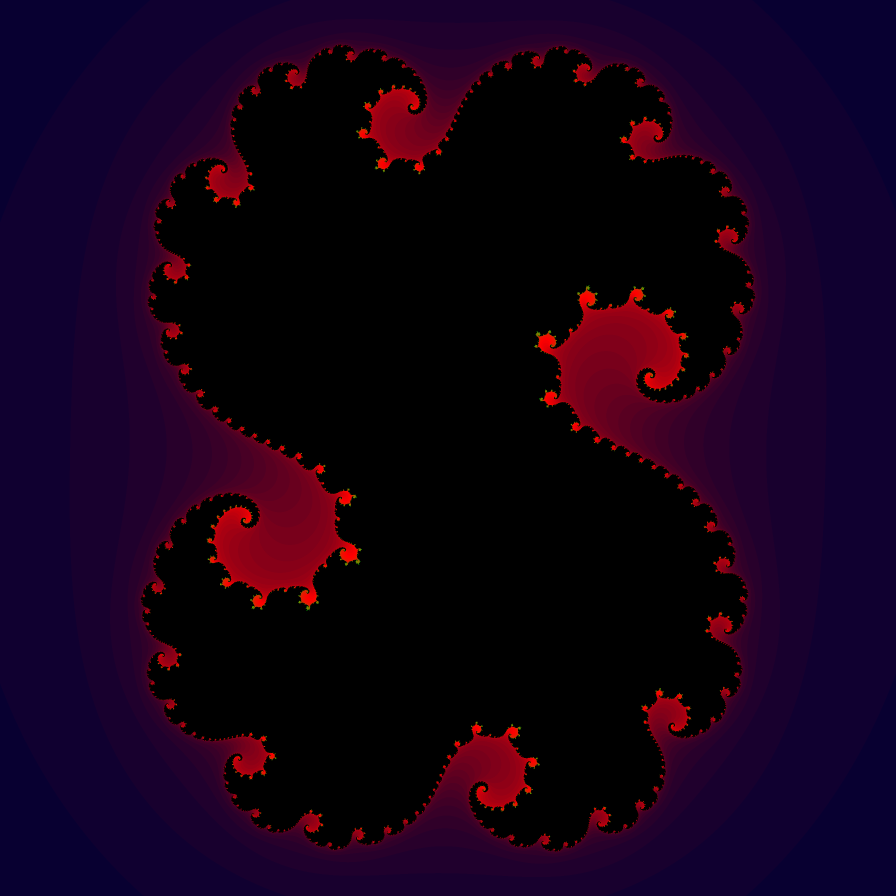
Give the GLSL for this background, as a Shadertoy shader.

```glsl
// Filled Julia set with spiral bays, black on a blue-to-red escape-time glow.

const vec2  JULIA_C     = vec2(0.285, -0.017); // constant added at each step
const float VIEW_SIZE   = 2.4;   // width of the plane shown across the canvas
const float BAILOUT     = 2.0;   // radius beyond which a point has escaped
const int   MAX_STEPS   = 64;    // points that last longer count as inside
const float RAMP_STEPS  = 32.0;  // steps to pass from one colour to the next
const int   SAMPLES     = 3;     // antialiasing grid, per axis

const vec3 FAR_BLUE     = vec3(0.0, 0.0, 0.2);
const vec3 NEAR_RED     = vec3(1.0, 0.0, 0.0);
const vec3 TIP_GREEN    = vec3(0.0, 1.0, 0.0);
const vec3 INSIDE_BLACK = vec3(0.0);

vec2 complexSquare(vec2 z) {
    return vec2(z.x * z.x - z.y * z.y, 2.0 * z.x * z.y);
}

// Number of steps before z leaves the bailout circle, or -1 if it stays.
int escapeSteps(vec2 z) {
    for (int i = 1; i <= MAX_STEPS; i++) {
        z = complexSquare(z) + JULIA_C;
        if (dot(z, z) > BAILOUT * BAILOUT) return i;
    }
    return -1;
}

// Blue far away, red in the bays, green at the finest tips.
vec3 escapeColor(int steps) {
    if (steps < 0) return INSIDE_BLACK;
    float ramp = float(steps) / RAMP_STEPS;
    vec3 glow = mix(FAR_BLUE, NEAR_RED, min(ramp, 1.0));
    return mix(glow, TIP_GREEN, clamp(ramp - 1.0, 0.0, 1.0));
}

void mainImage(out vec4 fragColor, in vec2 fragCoord) {
    float unitsPerPixel = VIEW_SIZE / min(iResolution.x, iResolution.y);
    vec2 center = 0.5 * iResolution.xy;
    vec3 total = vec3(0.0);

    // Average a grid of samples inside the pixel
    for (int j = 0; j < SAMPLES; j++) {
        for (int i = 0; i < SAMPLES; i++) {
            vec2 offset = (vec2(i, j) + 0.5) / float(SAMPLES) - 0.5;
            vec2 point = (fragCoord + offset - center) * unitsPerPixel;
            total += escapeColor(escapeSteps(point));
        }
    }
    fragColor = vec4(total / float(SAMPLES * SAMPLES), 1.0);
}
```
